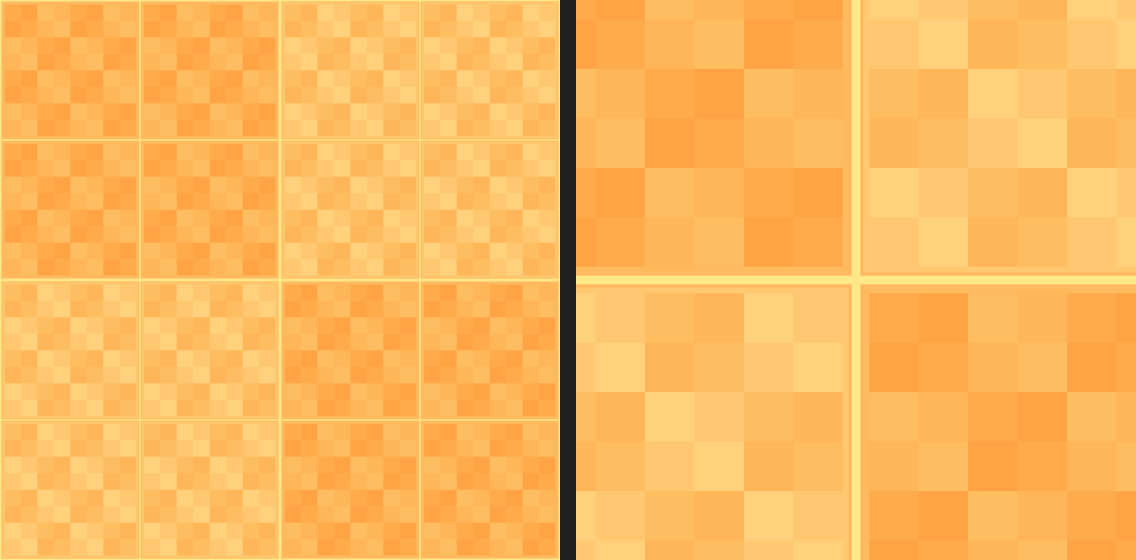
Left, the full canvas; right, a detail of the centre.
Write a WebGL 2 fragment shader that draws this pattern.

```glsl
#version 300 es
precision highp float;

uniform vec2 u_resolution;
out vec4 fragColor;

// Layout, in canvas widths
const float QUADRANTS = 2.0;
const float TILE_OFFSET = 0.12435;   // quadrant centre to tile centre
const float TILE_HALF = 0.12305;
const float CHECK_HALF = 0.11784;
const float BAND_HALF = 0.12125;
const float BLOCKS = 4.0;            // checker blocks across a tile

// Colours
const vec3 LINE_COLOR = vec3(0.995, 0.91, 0.53);
const vec3 RIM_COLOR = vec3(1.0, 0.72, 0.365);
const vec3 DARK_BAND = vec3(1.0, 0.73, 0.375);
const vec3 LIGHT_BAND = vec3(1.0, 0.785, 0.445);
const vec3 DEEP_LOW = vec3(1.0, 0.645, 0.265);
const vec3 DEEP_HIGH = vec3(1.0, 0.67, 0.30);
const vec3 MID_LOW = vec3(1.0, 0.712, 0.345);
const vec3 MID_HIGH = vec3(1.0, 0.74, 0.385);
const vec3 PALE_LOW = vec3(1.0, 0.785, 0.44);
const vec3 PALE_HIGH = vec3(1.0, 0.82, 0.49);

// Square wave of period 2, from -1 to 1, with edges softened over one pixel
vec2 squareWave(vec2 x, float pixel) {
    vec2 triangle = abs(mod(x - 0.5, 2.0) - 1.0) - 0.5;
    return clamp(triangle / (0.5 * pixel), -1.0, 1.0);
}

// 0 where row + column is even, 1 where it is odd
float checker(vec2 x, float pixel) {
    vec2 wave = squareWave(x, pixel);
    return 0.5 - 0.5 * wave.x * wave.y;
}

// Coverage of everything beyond a given distance
float beyond(float dist, float edge, float pixel) {
    return clamp((dist - edge) / pixel + 0.5, 0.0, 1.0);
}

void main() {
    vec2 uv = gl_FragCoord.xy / u_resolution;
    float pixel = 1.0 / min(u_resolution.x, u_resolution.y);

    // Quadrants alternate between deep and pale tiles
    vec2 quadrant = floor(uv * QUADRANTS);
    bool deepTile = mod(quadrant.x + quadrant.y, 2.0) > 0.5;

    // Position relative to the tile centre
    vec2 fromCentre = (fract(uv * QUADRANTS) - 0.5) / QUADRANTS;
    vec2 side = mix(vec2(-1.0), vec2(1.0), step(0.0, fromCentre));
    vec2 p = fromCentre - side * TILE_OFFSET;
    float boxDist = max(abs(p.x), abs(p.y));

    // Large checker blocks, each split into a smaller two-tone checker
    vec2 block = (p / CHECK_HALF * 0.5 + 0.5) * BLOCKS;
    float blockPixel = pixel * BLOCKS / (2.0 * CHECK_HALF);
    float blockTone = checker(block, blockPixel);
    float cellTone = checker(block * 2.0, blockPixel * 2.0);

    vec3 deep = mix(DEEP_LOW, DEEP_HIGH, cellTone);
    vec3 middle = mix(MID_LOW, MID_HIGH, cellTone);
    vec3 pale = mix(PALE_LOW, PALE_HIGH, cellTone);
    vec3 color = deepTile ? mix(middle, deep, blockTone)
                          : mix(pale, middle, blockTone);

    // Frame: band, rim, then the dividing lines
    vec3 band = deepTile ? DARK_BAND : LIGHT_BAND;
    color = mix(color, band, beyond(boxDist, CHECK_HALF, pixel));
    color = mix(color, RIM_COLOR, beyond(boxDist, BAND_HALF, pixel));
    color = mix(color, LINE_COLOR, beyond(boxDist, TILE_HALF, pixel));

    fragColor = vec4(color, 1.0);
}
```
